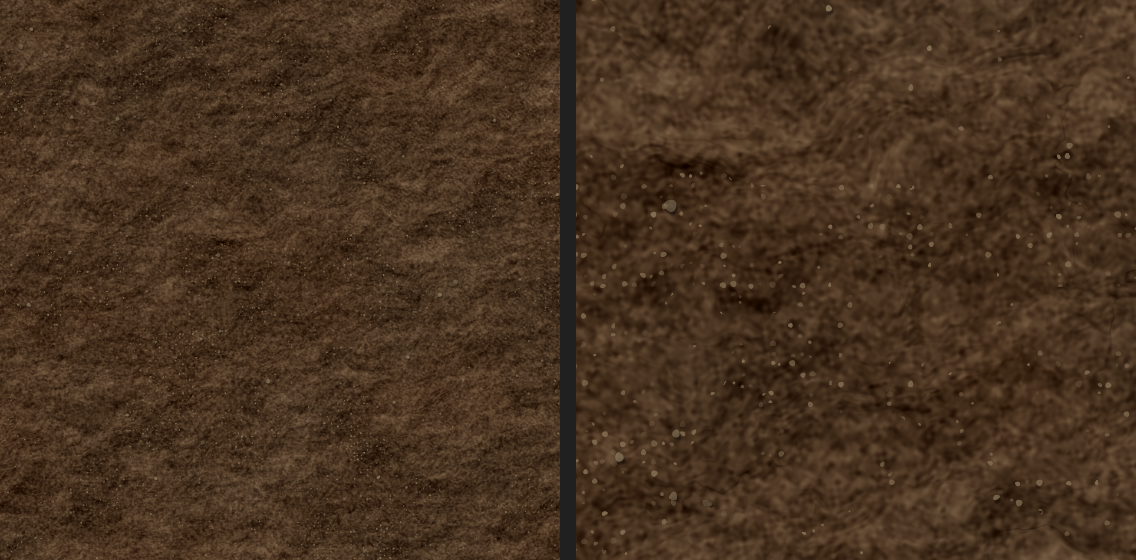
Left, the full canvas; right, a detail of the centre.
Give the GLSL for this texture, as a Shadertoy shader.

```glsl
// Dry brown soil: mottled crumbly earth with creases, fine grit and scattered pebbles.
#define SOIL vec3(0.283, 0.198, 0.125)
#define TONE_STEP vec3(0.050, 0.045, 0.037)
#define GRIT_COLOR vec3(0.52, 0.44, 0.33)
#define PEBBLE_COLOR vec3(0.53, 0.46, 0.35)
#define LIGHT_DIR vec2(-0.45, 0.89)
#define PATCH_GAIN 1.45
#define RELIEF_GAIN 12.5
#define GRAIN_GAIN 2.6
#define CREASE_DEPTH 1.1
#define GRIT_CELLS 170.0
#define PEBBLE_CELLS 45.0

float hash(vec2 p) {
    return fract(sin(dot(p, vec2(127.1, 311.7))) * 43758.55);
}

// Smooth value noise, centred on zero
float noise(vec2 p) {
    vec2 cell = floor(p), f = fract(p);
    f = f * f * (3.0 - 2.0 * f);
    float low = mix(hash(cell), hash(cell + vec2(1, 0)), f.x);
    float high = mix(hash(cell + vec2(0, 1)), hash(cell + vec2(1, 1)), f.x);
    return mix(low, high, f.y) - 0.5;
}

float fbm(vec2 p, float gain) {
    float sum = 0.0, amp = 1.0;
    for (int i = 0; i < 5; i++) {
        sum += amp * noise(p);
        p = mat2(1.6, 1.2, -1.2, 1.6) * p + 17.3;
        amp *= gain;
    }
    return sum;
}

// Crumbly surface height, slightly flattened into horizontal lumps
float height(vec2 p) {
    return fbm(p * vec2(20.0, 26.0) + 41.0, 0.5);
}

// One randomly placed, uneven stone per chosen cell; returns its coverage
float stones(vec2 p, float share, float maxRadius, float blur) {
    vec2 id = floor(p);
    float radius = maxRadius * mix(0.4, 1.0, hash(id + 7.7));
    vec2 jitter = vec2(hash(id + 1.3), hash(id + 5.9)) - 0.5;
    vec2 d = fract(p) - 0.5 - jitter * (1.0 - 2.4 * radius);
    float turn = 6.2832 * hash(id + 9.1);
    d = mat2(cos(turn), sin(turn), -sin(turn), cos(turn)) * d;
    d.y *= mix(0.9, 1.5, hash(id + 4.7));
    float dist = length(d) * (1.0 + 0.06 * sin(3.0 * atan(d.y, d.x) + turn));
    float cover = 1.0 - smoothstep(radius - blur, radius + blur, dist);
    return cover * step(hash(id + 3.1), share);
}

void mainImage(out vec4 fragColor, in vec2 fragCoord) {
    vec2 uv = fragCoord / iResolution.y;
    float pixel = 1.0 / iResolution.y;
    vec2 warp = vec2(fbm(uv * 15.0 + 3.0, 0.55), fbm(uv * 15.0 + 29.0, 0.55));
    vec2 p = uv + 0.022 * warp;

    // Broad mottling, lit lumps and fine grain
    float patches = fbm(p * vec2(11.0, 13.0) + 7.0, 0.65);
    float relief = height(p) - height(p + 0.003 * LIGHT_DIR);
    vec2 grainPos = mat2(0.8, 0.6, -0.6, 0.8) * uv;
    float grain = noise(grainPos * 330.0) + 0.6 * noise(uv.yx * 190.0 + 53.0);
    float tone = PATCH_GAIN * patches + RELIEF_GAIN * relief + GRAIN_GAIN * grain;

    // Short broken creases
    float fold = abs(fbm(p * vec2(10.0, 16.0) + 71.0, 0.5));
    float broken = smoothstep(0.02, 0.25, noise(p * 21.0 + 13.0));
    tone -= CREASE_DEPTH * broken * (1.0 - smoothstep(0.0, 0.03, fold));

    // Soil colour with slight drift between reddish and olive
    float drift = fbm(uv * 7.0 + 97.0, 0.5);
    vec3 color = SOIL + TONE_STEP * tone + drift * vec3(0.008, -0.002, -0.008);

    // Grit gathers in the dark hollows
    float hollow = smoothstep(0.0, 0.5, -0.8 * patches + 0.7 * noise(uv * 6.0 + 61.0));
    vec2 gritPos = uv * GRIT_CELLS;
    float grit = stones(gritPos, 0.02 + 0.28 * hollow, 0.34, 0.6 * pixel * GRIT_CELLS);
    float gritLight = mix(0.2, 0.95, hash(floor(gritPos) + 2.3));
    color = mix(color, GRIT_COLOR, grit * gritLight);

    // Sparse pebbles with a small shadow below
    vec2 pebblePos = uv * PEBBLE_CELLS;
    float pebbleBlur = 0.7 * pixel * PEBBLE_CELLS;
    float share = 0.018 + 0.03 * hollow;
    float shadow = stones(pebblePos + 0.09 * LIGHT_DIR, share, 0.19, pebbleBlur + 0.03);
    float pebble = stones(pebblePos, share, 0.19, pebbleBlur);
    color *= 1.0 - 0.4 * shadow;
    vec3 pebbleColor = PEBBLE_COLOR + TONE_STEP * (0.6 * grain + 4.0 * relief);
    color = mix(color, pebbleColor, pebble * mix(0.4, 0.95, hash(floor(pebblePos) + 8.3)));

    fragColor = vec4(clamp(color, 0.0, 1.0), 1.0);
}
```
